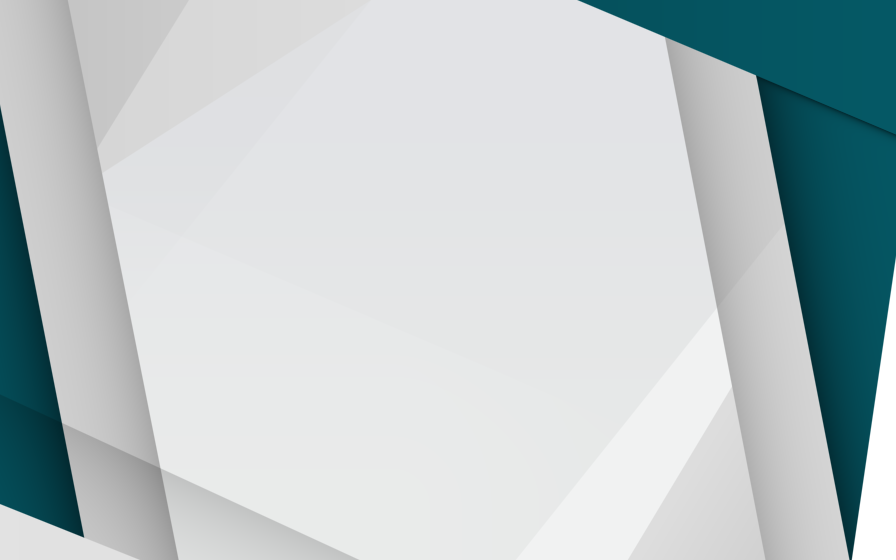
A Shadertoy shader for this background:

```glsl
// Layered pale paper panels with soft shadows between teal corners.
#define TEAL vec3(0.02, 0.345, 0.395)
#define TEAL_DARK vec3(0.01, 0.18, 0.21)
#define PANEL_TOP vec3(0.885, 0.890, 0.900)
#define PANEL_LOW vec3(0.905, 0.912, 0.910)
#define BAND vec3(0.83)
#define BAND_SHADOW 0.17
#define SHADOW_WIDTH 0.075
#define FOLD_SHADOW 0.17
#define RAY_LIGHT vec3(0.945, 0.950, 0.950)
#define ASPECT 1.6

// Signed distance to the line a-b, drawn downwards; positive to its right.
float side(vec2 p, vec2 a, vec2 b) {
    vec2 d = normalize(b - a);
    return dot(p - a, vec2(-d.y, d.x));
}

// Smooth coverage of the positive side of an edge.
float cover(float d) {
    float w = 0.8 / iResolution.y;
    return smoothstep(-w, w, d);
}

// Shadow that fades away from an edge.
float fade(float d, float width) {
    return exp(-max(d, 0.0) / width);
}

// Paper panel with its facets and the light ray.
vec3 panelColor(vec2 p, float rayOuter) {
    vec3 c = mix(PANEL_LOW, PANEL_TOP, smoothstep(0.1, 0.9, p.y));
    float facet = side(p, vec2(0.19, 0.635), vec2(0.896, 0.333));
    c += 0.008 * cover(-facet) * (1.0 - smoothstep(0.7, 1.2, p.x));
    float veil = side(p, vec2(0.6625, 1.0), vec2(0.23, 0.46));
    c -= 0.012 * cover(-veil) * smoothstep(0.35, 0.75, p.y);

    // Grey facets in the upper left
    float outerFacet = side(p, vec2(0.6625, 1.0), vec2(0.1875, 0.694));
    float innerFacet = side(p, vec2(0.3375, 1.0), vec2(0.177, 0.740));
    c = mix(c, vec3(0.845 + 0.05 * (p.x - 0.3)), cover(-outerFacet));
    c = mix(c, vec3(0.77 + 0.12 * (p.x - 0.12)), cover(-innerFacet));

    // Ray in the lower right
    float rayInner = side(p, vec2(1.306, 0.308), vec2(1.121, 0.0));
    c = mix(c, RAY_LIGHT, cover(rayOuter));
    return mix(c, vec3(0.865 - 0.25 * max(rayInner - 0.02, 0.0)), cover(rayInner));
}

void mainImage(out vec4 fragColor, in vec2 fragCoord) {
    vec2 p = fragCoord / iResolution.xy * vec2(ASPECT, 1.0);

    // Edges of the layers
    float leftOuter = side(p, vec2(0.0, 0.8125), vec2(0.150, 0.042));
    float leftInner = side(p, vec2(0.121, 1.0), vec2(0.319, 0.0));
    float rightInner = side(p, vec2(1.1875, 0.933), vec2(1.367, 0.0));
    float rightOuter = side(p, vec2(1.350, 0.867), vec2(1.517, 0.0));
    float topFold = side(p, vec2(1.031, 1.0), vec2(1.6, 0.760));
    float lowFold = side(p, vec2(0.108, 0.246), vec2(0.642, 0.0));
    float corner = side(p, vec2(0.0, 0.1), vec2(0.25, 0.0));
    float whiteEdge = side(p, vec2(1.6, 0.542), vec2(1.521, 0.0));
    float rayOuter = side(p, vec2(1.4, 0.6), vec2(0.921, 0.0));

    // Panel between its two shaded side bands
    vec3 col = panelColor(p, rayOuter);
    vec3 leftBand = BAND - BAND_SHADOW * fade(-leftInner, SHADOW_WIDTH);
    vec3 rightBand = BAND - BAND_SHADOW * fade(rightInner, SHADOW_WIDTH);
    rightBand += 0.025 * cover(rayOuter);
    col = mix(col, leftBand, cover(-leftInner));
    col = mix(col, rightBand, cover(rightInner));

    // Teal at both sides, darkest beside the bands
    vec3 leftTeal = mix(TEAL, TEAL_DARK, fade(-leftOuter, 0.08));
    vec3 rightTeal = mix(TEAL, TEAL_DARK, fade(rightOuter, 0.065));
    col = mix(col, leftTeal, cover(-leftOuter));
    col = mix(col, rightTeal, cover(rightOuter));

    // Shadow under the lower left fold, then the pale corner
    float foldShade = FOLD_SHADOW * fade(-lowFold, 0.12) * cover(-lowFold);
    col *= 1.0 - foldShade;
    vec3 cornerColor = vec3(0.885 - 0.02 * p.x);
    col = mix(col, cornerColor, cover(-corner));

    // Top teal sheet with a dark line below it
    float lineShade = fade(-topFold, 0.006) * cover(rightOuter);
    col = mix(col, TEAL_DARK * 0.6, 0.85 * lineShade * cover(-topFold));
    vec3 topTeal = TEAL * (0.92 + 0.08 * smoothstep(1.0, 1.6, p.x));
    col = mix(col, topTeal, cover(topFold));

    // White sheet at the right
    col = mix(col, vec3(1.0), cover(whiteEdge));
    fragColor = vec4(col, 1.0);
}
```
